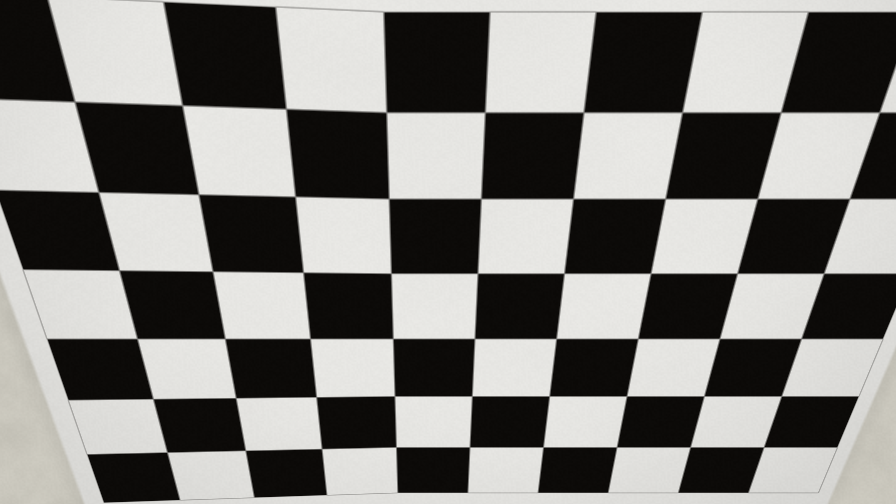
Reproduce this pattern procedurally as a WebGL 2 fragment shader.

```glsl
#version 300 es
precision highp float;
// Printed checkerboard sheet seen in perspective, slightly curled on its left, on a pale wall.

#define FIRST_COLUMN -4.0
#define LAST_COLUMN 6.0
#define ROWS 7.0
#define PAPER_LEFT -4.25
#define PAPER_RIGHT 6.2
#define EDGE_BLUR 0.014
#define CURL_X 0.0135
#define CURL_Y 0.015
#define GRAIN 0.018
#define CREASE 0.02

uniform vec2 u_resolution;
out vec4 fragColor;

const vec3 INK = vec3(0.047, 0.040, 0.032);
const vec3 PAPER = vec3(0.905, 0.903, 0.890);
const vec3 WALL = vec3(0.785, 0.775, 0.735);

float hash(vec2 p) {
    return fract(sin(dot(p, vec2(127.1, 311.7))) * 43758.5453);
}

float noise(vec2 p) {
    vec2 i = floor(p), f = fract(p);
    f = f * f * (3.0 - 2.0 * f);
    return mix(mix(hash(i), hash(i + vec2(1.0, 0.0)), f.x),
               mix(hash(i + vec2(0.0, 1.0)), hash(i + vec2(1.0, 1.0)), f.x), f.y);
}

float fbm(vec2 p) {
    float sum = 0.0, amplitude = 0.5;
    for (int i = 0; i < 4; i++) {
        sum += amplitude * noise(p);
        p = p * 2.03 + 7.1;
        amplitude *= 0.5;
    }
    return sum;
}

// Canvas point (x from the centre, y down, in canvas heights) to board cells.
vec2 boardCell(vec2 p) {
    float cellWidth = 0.2124 - 0.0749 * p.y;
    float column = (p.x + 0.0458) / cellWidth + 0.387;
    float leftSide = min(column, 0.0);
    column += CURL_X * leftSide * leftSide;
    float y = p.y + (p.y - 0.671) * CURL_Y * min(column, 0.0);
    float row = (y - 0.0231) / (0.2194 - 0.0848 * y);
    return vec2(column, row);
}

// Smooth square wave: +1 on even cells, -1 on odd ones.
vec2 squareWave(vec2 t, vec2 blur) {
    return clamp((0.5 - abs(mod(t + 0.5, 2.0) - 1.0)) / blur, -1.0, 1.0);
}

// Smooth mask of the span from low to high.
float span(float t, float low, float high, float blur) {
    return smoothstep(-blur, blur, min(t - low, high - t));
}

void main() {
    vec2 p = vec2(gl_FragCoord.x - 0.5 * u_resolution.x,
                  u_resolution.y - gl_FragCoord.y) / u_resolution.y;
    vec2 cell = boardCell(p);
    vec2 blur = max(0.75 * fwidth(cell), vec2(EDGE_BLUR));

    // Paper: dimmer towards the lower corners, with faint creases
    float falloff = smoothstep(0.45, 1.15, length((p - vec2(0.0, 0.3)) * vec2(0.8, 1.0)));
    vec3 paper = PAPER * (1.0 - 0.10 * falloff);
    paper += CREASE * (fbm(p * vec2(5.0, 7.0)) - 0.47);

    // Wall: soft plaster relief
    vec3 wall = WALL + 0.06 * (fbm(p * 22.0) - 0.47);
    float onPaper = span(cell.x, PAPER_LEFT, PAPER_RIGHT, 2.0 * blur.x);
    float shadow = span(cell.x, PAPER_LEFT - 0.12, PAPER_RIGHT + 0.12, 0.12);
    vec3 color = mix(wall * (1.0 - 0.04 * shadow), paper, onPaper);

    // Printed squares
    vec2 wave = squareWave(cell, blur);
    float ink = 0.5 + 0.5 * wave.x * wave.y;
    ink *= span(cell.x, FIRST_COLUMN, LAST_COLUMN, blur.x);
    ink *= span(cell.y, 0.0, ROWS, blur.y);
    color = mix(color, INK, ink);

    // Fine grain, weaker on the ink
    float grain = noise(p * 300.0 + 500.0) - 0.5;
    color += GRAIN * grain * mix(1.0, 0.6, ink);
    fragColor = vec4(clamp(color, 0.0, 1.0), 1.0);
}
```
